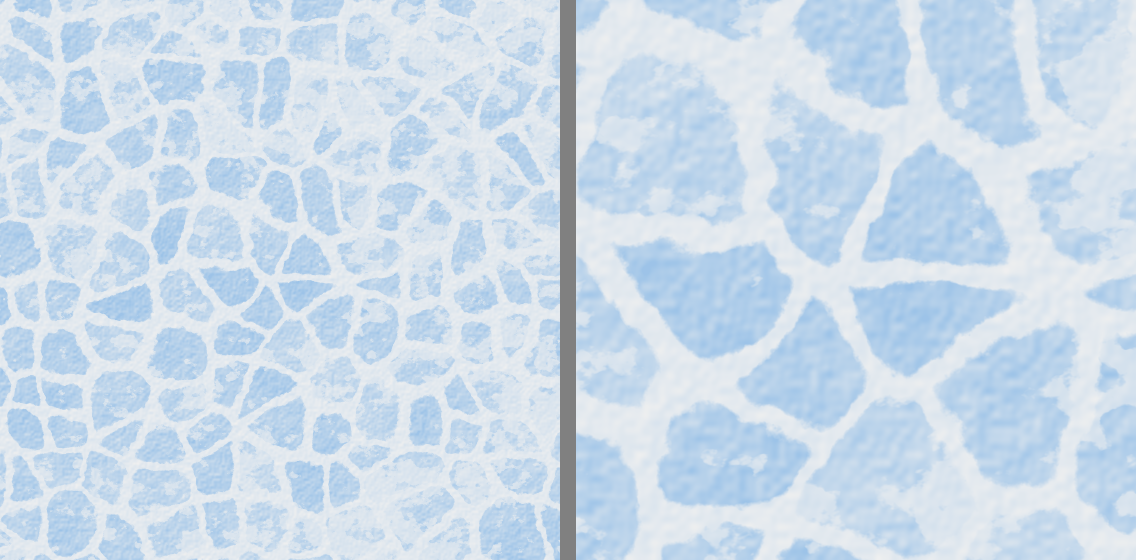
Left, the full canvas; right, a detail of the centre.
A WebGL 1 fragment shader for this texture:

```glsl
precision highp float;
// Pale blue crazy-paving stones, worn and grainy, set in off-white plaster.

uniform vec2 u_resolution;

#define CELLS 11.5        // stones across the canvas
#define JOINT_MIN 0.045   // half joint width, in cells
#define JOINT_VARY 0.065
#define CORNER 19.0       // higher gives sharper stone corners
#define RAGGED 0.05       // roughness of the stone outlines
#define WEAR 0.50         // share of stone rubbed away
#define GRAIN_FREQ 210.0
#define STONE_GRAIN 0.34
#define PLASTER_GRAIN 0.17
#define PLASTER_COLOR vec3(0.905, 0.922, 0.937)
#define STONE_COLOR vec3(0.645, 0.782, 0.912)

float hash(vec2 p) {
  return fract(sin(dot(p, vec2(127.1, 311.7))) * 43758.5453);
}

vec2 hash2(vec2 p) {
  return vec2(hash(p), hash(p + vec2(37.2, 17.9)));
}

float noise(vec2 p) {
  vec2 i = floor(p), f = fract(p);
  f = f * f * (3.0 - 2.0 * f);
  return mix(mix(hash(i), hash(i + vec2(1.0, 0.0)), f.x),
             mix(hash(i + vec2(0.0, 1.0)), hash(i + vec2(1.0, 1.0)), f.x), f.y);
}

float fbm(vec2 p) {
  float sum = 0.0, amplitude = 0.5;
  for (int i = 0; i < 5; i++) {
    sum += amplitude * noise(p);
    p = mat2(1.6, 1.2, -1.2, 1.6) * p + 7.3;
    amplitude *= 0.56;
  }
  return sum / 1.07;
}

vec2 seedPoint(vec2 cell) {
  return cell + 0.06 + 0.88 * hash2(cell);
}

// Rounded distance to the cell border in x, cell id in yz.
vec3 paving(vec2 p) {
  vec2 base = floor(p), nearCell = base, nearSeed = vec2(0.0);
  float best = 100.0;
  for (int y = -2; y <= 2; y++) {
    for (int x = -2; x <= 2; x++) {
      vec2 cell = base + vec2(float(x), float(y));
      vec2 toSeed = seedPoint(cell) - p;
      float d = dot(toSeed, toSeed);
      if (d < best) { best = d; nearCell = cell; nearSeed = toSeed; }
    }
  }
  float sum = 0.0;
  for (int y = -2; y <= 2; y++) {
    for (int x = -2; x <= 2; x++) {
      vec2 cell = nearCell + vec2(float(x), float(y));
      vec2 toSeed = seedPoint(cell) - p;
      vec2 between = toSeed - nearSeed;
      if (dot(between, between) > 0.0001) {
        float border = dot(0.5 * (toSeed + nearSeed), normalize(between));
        sum += exp(-CORNER * border);
      }
    }
  }
  return vec3(-log(sum) / CORNER, nearCell);
}

// Embossed plaster grain, lit from the upper left.
float grain(vec2 uv) {
  vec2 p = uv * GRAIN_FREQ;
  vec2 light = vec2(-0.55, 0.75);
  float fine = noise(p) - noise(p + light);
  float coarse = noise(p * 0.47 + 9.0) - noise(p * 0.47 + 9.0 + light);
  return fine + 0.6 * coarse;
}

void main() {
  vec2 uv = gl_FragCoord.xy / min(u_resolution.x, u_resolution.y);

  // Bend the layout broadly, then fray it finely.
  vec2 bend = vec2(noise(uv * 9.0), noise(uv * 9.0 + 31.0)) - 0.5;
  vec2 fray = vec2(fbm(uv * 55.0), fbm(uv * 55.0 + 53.0)) - 0.5;
  vec3 stone = paving(uv * CELLS + 0.55 * bend + 4.0 * RAGGED * fray + 3.0);
  float shade = hash(stone.yz + 5.7);
  float joint = JOINT_MIN + JOINT_VARY * hash(stone.yz + 91.3);
  float inside = smoothstep(-0.012, 0.03, stone.x - joint);

  // Wear gathers in broad zones and breaks up into ragged flakes.
  float zone = fbm(uv * 4.0 + 12.0);
  float flakes = fbm(uv * vec2(36.0, 46.0) + 20.0);
  float worn = flakes + 0.65 * (zone - 0.5) + 0.24 * (shade - 0.5);
  float kept = 1.0 - smoothstep(WEAR + 0.04, WEAR + 0.13, worn);

  float mottling = fbm(uv * 24.0 + 70.0) - 0.5;
  float depth = 0.72 - 0.24 * shade + 0.4 * mottling - 0.4 * (zone - 0.5);
  float tint = inside * depth * mix(0.26, 1.0, kept);

  float relief = grain(uv) * mix(PLASTER_GRAIN, STONE_GRAIN, inside * kept);
  float amount = clamp(0.06 + tint + relief, -0.12, 1.12);
  gl_FragColor = vec4(mix(PLASTER_COLOR, STONE_COLOR, amount), 1.0);
}
```
